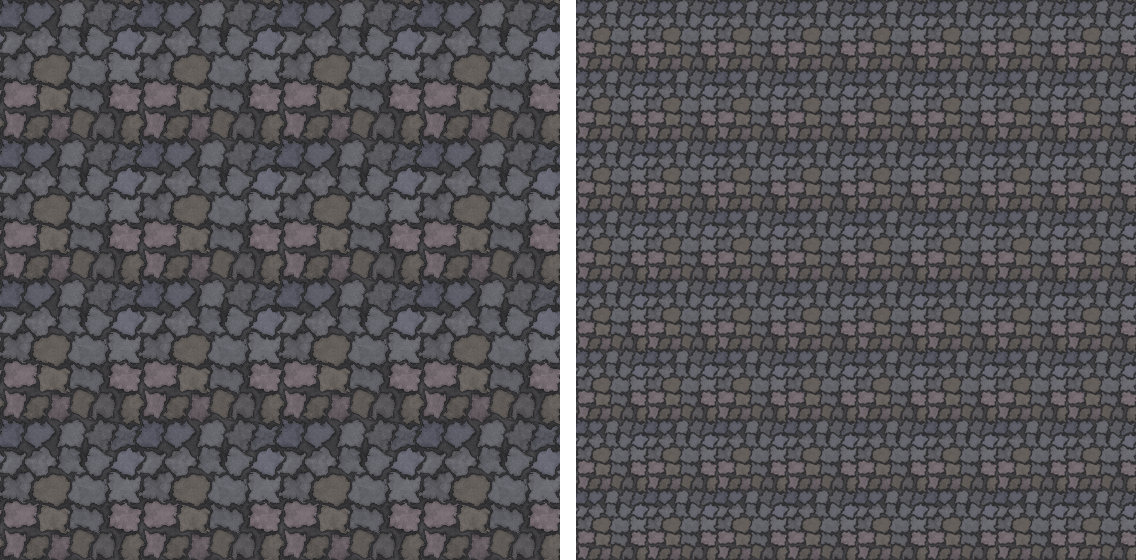
Left: one tile. Right: repeated 2 by 2.
Reproduce this texture procedurally as a Shadertoy shader.

```glsl
vec3 hash3(vec2 p) {
    vec3 q = fract(p.xyx * vec3(0.1031, 0.1030, 0.0973));
    q += dot(q, q.yxz + 33.33);
    return fract((q.xxy + q.yzz) * q.zyx);
}

// Flat cellular noise: value of the nearest feature point, wrapping every n cells
float chips(vec2 p, float n) {
    p *= n;
    float nearest = 9.0, value = 0.0;
    for (int y = -1; y <= 1; y++)
    for (int x = -1; x <= 1; x++) {
        vec2 cell = floor(p) + vec2(x, y);
        vec3 h = hash3(mod(cell, n) + n);
        float d = length(cell + h.xy - p);
        if (d < nearest) { nearest = d; value = h.z; }
    }
    return value;
}

float roundedBox(vec2 p, vec2 halfSize, float radius) {
    vec2 q = abs(p) - halfSize + radius;
    return length(max(q, 0.0)) + min(max(q.x, q.y), 0.0) - radius;
}

// Stones in five rows per tile; returns depth inside the stone, negative in the mortar
float cobbles(vec2 p, out vec3 look, out float row) {
    float first = 9.0, second = 9.0;
    look = vec3(0.5);
    row = 0.0;
    for (int y = -1; y <= 1; y++) {
        float r = floor(p.y) + float(y);
        float wrappedRow = mod(r, 5.0);
        float count = wrappedRow < 0.5 ? 6.0 : wrappedRow < 2.5 ? 4.0 : 5.0;
        float width = 5.0 / count;
        for (int x = -2; x <= 2; x++) {
            float c = floor(p.x / width) + float(x);
            vec2 id = vec2(mod(c, count), wrappedRow);
            vec3 place = hash3(id + 7.0);
            vec3 shape = hash3(id + vec2(31.0, 53.0));
            vec2 center = vec2((c + 0.5) * width, r + 0.5) + (place.xy - 0.5) * vec2(0.34, 0.30);
            // Squared courses lie nearly flat, the upper ones are tumbled
            float angle = wrappedRow < 2.5 ? -0.32 * place.z : -0.3 - 0.6 * place.z;
            float cs = cos(angle), sn = sin(angle);
            vec2 local = mat2(cs, -sn, sn, cs) * (p - center);
            vec2 halfSize = vec2(0.47 * width, 0.47) + (shape.xy - 0.5) * 0.16;
            float d = roundedBox(local, halfSize, 0.08 + 0.2 * shape.z);
            if (d < first) {
                second = first;
                first = d;
                look = hash3(id + vec2(83.0, 17.0));
                row = wrappedRow;
            } else second = min(second, d);
        }
    }
    return min(-first, 0.5 * (second - first) - 0.065);
}

void mainImage(out vec4 fragColor, in vec2 fragCoord) {
    vec2 tile = fract(4.0 * fragCoord / iResolution.xy);
    float coarse = chips(tile, 14.0) - 0.5;
    float fine = chips(tile, 36.0) - 0.5;
    float grain = hash3(floor(tile * 128.0)).x - 0.5;

    // Ragged outlines from layered sines and chipped edges
    vec2 a = 6.2831853 * tile;
    vec2 warp = 0.05 * sin(5.0 * a.yx + 2.0 * sin(3.0 * a))
              + 0.03 * sin(13.0 * a.yx + 4.0 * a + vec2(1.0, 3.0));
    vec3 look;
    float row;
    float depth = cobbles(5.0 * tile + warp, look, row) + 0.07 * fine + 0.03 * coarse;

    // Stone tint: cool in the upper rows, brown or rosy in the lower ones
    bool squared = row < 2.5;
    vec3 cool = mix(vec3(0.365, 0.365, 0.385), vec3(0.37, 0.375, 0.44), look.x * look.x);
    vec3 warm = mix(vec3(0.39, 0.37, 0.355), vec3(0.41, 0.375, 0.395), step(0.5, look.z));
    vec3 stone = mix(cool, warm, squared ? smoothstep(0.35, 0.6, look.x) : 0.0);
    stone *= 0.9 + 0.22 * look.y + (squared && row > 0.5 ? 0.06 : 0.0);

    // Mottled wear, stronger on some stones, and dull rims
    float wear = 0.12 + 0.3 * look.z * look.z;
    stone *= 1.0 + wear * (0.6 * coarse + 0.5 * fine);
    stone *= mix(0.87, 1.0, smoothstep(0.0, 0.13, depth));

    // Mortar, darkest beside the stones
    vec3 mortar = mix(vec3(0.165, 0.163, 0.17), vec3(0.265, 0.26, 0.27), smoothstep(0.0, 0.13, -depth));
    mortar *= 1.0 + 0.22 * coarse + 0.14 * fine;

    float blur = 12.0 / iResolution.y;
    vec3 color = mix(mortar, stone, smoothstep(-blur, blur, depth));
    fragColor = vec4(color + 0.035 * grain, 1.0);
}
```
